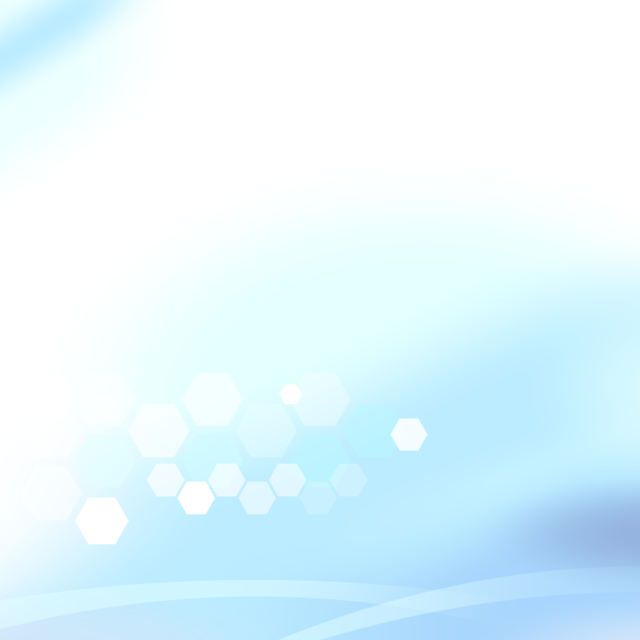
A Shadertoy shader for this background:

```glsl
const vec3 WHITE = vec3(1.0);
const vec3 ICE = vec3(0.89, 1.0, 1.0);
const vec3 AQUA = vec3(0.73, 0.97, 1.0);
const vec3 SKY = vec3(0.735, 0.925, 1.0);
const vec3 AZURE = vec3(0.64, 0.82, 0.99);
const vec3 SLATE = vec3(0.58, 0.70, 0.87);
const vec3 LAVENDER = vec3(0.82, 0.90, 0.98);

// Signed distance to a hexagon with flat top and bottom
float hexDistance(vec2 p, float radius) {
    p = abs(p);
    return max(p.y, 0.866 * p.x + 0.5 * p.y) - 0.866 * radius;
}

float fillMask(float d, float aa) {
    return 1.0 - smoothstep(-aa, aa, d);
}

// Soft elliptical falloff: one at the centre, zero at the rim
float glow(vec2 p, vec2 centre, vec2 radii, float core) {
    return 1.0 - smoothstep(core, 1.0, length((p - centre) / radii));
}

float below(float y, float edge, float soft) {
    return 1.0 - smoothstep(-soft, soft, y - edge);
}

float band(float y, float low, float high, float soft) {
    return below(y, high, soft) * (1.0 - below(y, low, soft));
}

vec3 addHex(vec3 base, vec2 p, vec2 centre, float radius, vec3 tint, float alpha, float aa) {
    return mix(base, tint, alpha * fillMask(hexDistance(p - centre, radius), aa));
}

// Wide sweeps of pale blue
vec3 backdrop(vec2 p) {
    vec3 col = mix(WHITE, ICE, glow(p, vec2(0.66, 0.36), vec2(0.62, 0.40), 0.5));

    float leftFade = smoothstep(-0.05, 0.38, p.x + 0.22 * below(p.y, 0.10, 0.12));
    float skyEdge = 0.28 + 0.26 * smoothstep(0.25, 1.0, p.x);
    col = mix(col, SKY, leftFade * below(p.y, skyEdge, 0.10));
    col = mix(col, ICE, 0.75 * glow(p, vec2(1.04, 0.40), vec2(0.24, 0.20), 0.0));

    // Pale streak above the dark lower corner
    float streak = 0.17 + 0.36 * (p.x - 0.58);
    col = mix(col, ICE, 0.35 * smoothstep(0.45, 0.8, p.x) * band(p.y, streak - 0.01, streak + 0.03, 0.05));

    float azureEdge = 0.10 + 0.13 * smoothstep(0.55, 1.0, p.x);
    col = mix(col, AZURE, 0.85 * smoothstep(0.30, 0.80, p.x) * below(p.y, azureEdge, 0.06));
    col = mix(col, SLATE, 0.95 * glow(p, vec2(1.03, 0.165), vec2(0.30, 0.10), 0.1));
    col = mix(col, LAVENDER, glow(p, vec2(1.04, -0.02), vec2(0.34, 0.10), 0.1));
    col = mix(col, LAVENDER, 0.9 * glow(p, vec2(0.10, -0.02), vec2(0.38, 0.12), 0.1));

    // Upper left beam
    float rise = p.y - 0.62 * p.x;
    float beamFade = 1.0 - smoothstep(0.10, 0.30, p.x);
    col = mix(col, ICE, 0.65 * beamFade * smoothstep(0.66, 0.80, rise));
    col = mix(col, SKY, beamFade * band(rise, 0.865, 0.95, 0.045));
    return col;
}

// Two translucent arcs along the bottom
vec3 addRibbons(vec3 col, vec2 p, float aa) {
    float fromPeak = p.x - 0.40;
    float arc = band(p.y, 0.068 - 0.32 * fromPeak * fromPeak, 0.094 - 0.20 * fromPeak * fromPeak, aa);
    col = mix(col, ICE, 0.5 * arc * (1.0 - smoothstep(0.35, 0.85, p.x)));

    float toRight = 1.0 - p.x;
    float sweep = band(p.y, 0.075 - 0.30 * toRight * toRight, 0.115 - 0.36 * toRight * toRight, aa);
    return mix(col, ICE, sweep * mix(0.5, 0.1, smoothstep(0.55, 1.0, p.x)));
}

vec3 addHexagons(vec3 col, vec2 p, float aa) {
    // Large honeycomb: odd columns hold two cells, even columns one
    float largeAlpha[7] = float[7](0.5, 0.45, 0.65, 0.6, 0.4, 0.4, 0.55);
    for (int i = 0; i < 7; i++) {
        float x = 0.080 + 0.084 * float(i);
        bool odd = i % 2 == 1;
        float along = smoothstep(3.0, 6.0, float(i));
        float y = odd ? 0.376 : 0.327;
        vec3 upperTint = mix(WHITE, AQUA, odd ? 0.15 * along : along);
        col = addHex(col, p, vec2(x, y), 0.048, upperTint, largeAlpha[i], aa);
        if (odd) {
            vec3 lowerTint = mix(ICE, AQUA, smoothstep(1.0, 5.0, float(i)));
            col = addHex(col, p, vec2(x, 0.280), 0.048, lowerTint, 0.6, aa);
        }
    }
    col = addHex(col, p, vec2(0.080, 0.229), 0.048, WHITE, 0.5, aa);

    // Small zigzag row
    float smallAlpha[7] = float[7](0.7, 1.0, 0.65, 0.55, 0.55, 0.2, 0.28);
    for (int i = 0; i < 7; i++) {
        vec2 centre = vec2(0.259 + 0.0476 * float(i), i % 2 == 0 ? 0.250 : 0.222);
        col = addHex(col, p, centre, 0.0295, WHITE, smallAlpha[i], aa);
    }

    // Bright accents: centre, radius, opacity
    vec4 accents[5] = vec4[5](
        vec4(0.159, 0.186, 0.042, 1.0), vec4(0.081, 0.381, 0.038, 0.8),
        vec4(0.639, 0.321, 0.029, 0.85), vec4(0.164, 0.367, 0.018, 0.8),
        vec4(0.454, 0.384, 0.018, 0.95));
    for (int i = 0; i < 5; i++) {
        col = addHex(col, p, accents[i].xy, accents[i].z, WHITE, accents[i].w, aa);
    }
    return col;
}

void mainImage(out vec4 fragColor, in vec2 fragCoord) {
    vec2 p = fragCoord / iResolution.xy;
    float aa = 1.0 / iResolution.y;
    vec3 col = addRibbons(backdrop(p), p, aa);
    fragColor = vec4(addHexagons(col, p, aa), 1.0);
}
```
